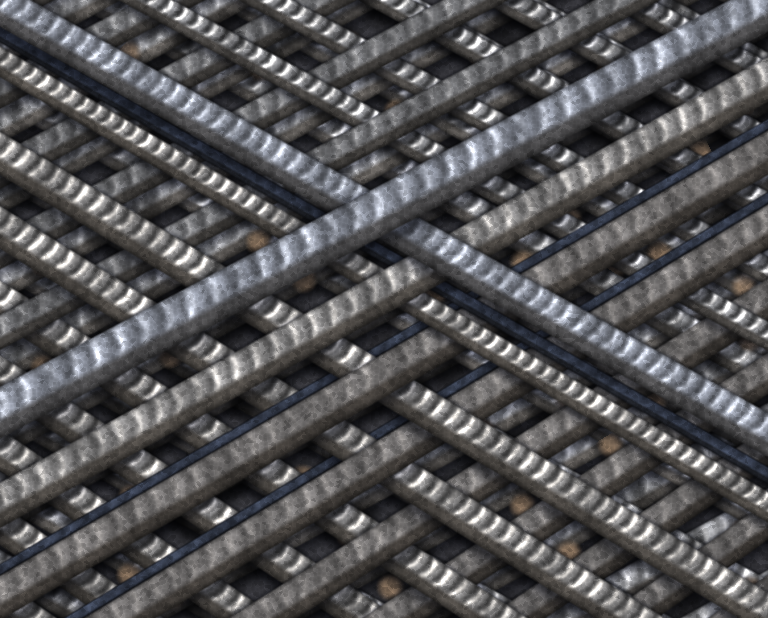
Give the GLSL for this texture, as a Shadertoy shader.

```glsl
float hash(vec2 p) {
    return fract(sin(dot(p, vec2(127.1, 311.7))) * 4375.85);
}

// Cellular noise: x is the distance to the nearest seed, y is that seed's value
vec2 cellular(vec2 p) {
    vec2 cell = floor(p), nearest = vec2(9.0, 0.0);
    for (int y = -1; y <= 1; y++)
    for (int x = -1; x <= 1; x++) {
        vec2 c = cell + vec2(x, y);
        float value = hash(c);
        float d = length(c + vec2(value, hash(c + 7.3)) - p);
        if (d < nearest.x) nearest = vec2(d, value);
    }
    return nearest;
}

// Layered sines, about -1 to 1
float grain(vec2 p) {
    return 0.5 * sin(p.x * 37.0 + 2.0 * sin(p.y * 47.0))
         + 0.3 * sin(p.x * 113.0 - p.y * 71.0 + 2.0 * sin(p.x * 53.0))
         + 0.2 * sin(p.x * 271.0 + p.y * 190.0);
}

// Ribbed steel rod through (0, start), with the shadow it casts below
void rod(inout vec3 col, vec2 p, float start, float slope, float radius,
         float pitch, float glint, vec3 tone) {
    vec2 dir = normalize(vec2(1.0, slope));
    vec2 q = p - vec2(0.0, start);
    float along = dot(q, dir);
    float t = dot(q, vec2(-dir.y, dir.x)) / radius;
    float wear = grain(vec2(along, t * 0.02 + start * 5.0));

    // Cool, soft shadow
    float shadow = smoothstep(-2.0, -1.0, t) * smoothstep(1.3, 0.9, t);
    col *= mix(vec3(1.0), vec3(0.36, 0.37, 0.41), shadow);

    // Cool top face, brown underside
    vec3 steel = mix(vec3(0.155, 0.147, 0.14), vec3(0.36, 0.363, 0.375),
                     smoothstep(-0.45, -0.05, t));
    steel *= 0.35 + 0.65 * smoothstep(-1.1, -0.6, t);
    steel *= 1.0 - 0.4 * smoothstep(0.75, 1.05, t);
    steel *= 1.0 + 0.25 * wear;

    // Slanted, curved ribs: a narrow crest with a dark groove beside it
    float phase = along / pitch - 0.5 * t + 0.4 * t * t + 0.09 * wear;
    float crest = pow(0.5 + 0.5 * sin(6.2832 * phase), 5.0);
    float groove = pow(0.5 + 0.5 * sin(6.2832 * phase + 2.3), 2.0);
    float lit = smoothstep(-0.4, 0.0, t) * smoothstep(1.05, 0.75, t);
    steel *= 1.0 - (0.2 + 0.75 * glint) * groove * smoothstep(-0.5, 0.1, t);
    steel += glint * crest * lit * (0.85 + 0.7 * wear) * vec3(1.0, 0.98, 0.95);

    float edge = (0.001 + 0.7 / iResolution.y) / radius;
    col = mix(col, steel * tone, smoothstep(1.0 + edge, 1.0 - edge, abs(t)));
}

void mainImage(out vec4 fragColor, in vec2 fragCoord) {
    vec2 p = fragCoord / iResolution.y;
    vec3 col = vec3(0.08, 0.08, 0.09), navy = vec3(0.30, 0.35, 0.46);

    // Dim lattice at the bottom of the stack
    for (int i = 0; i < 14; i++) {
        float k = float(i), vary = hash(vec2(k, 3.0));
        rod(col, p, 0.08 + 0.125 * k + 0.03 * vary, -0.56, 0.024, 0.031, 0.5, vec3(0.9 + 0.4 * vary));
        rod(col, p, -0.64 + 0.13 * k + 0.03 * vary, 0.55, 0.027, 0.036, 0.15, vec3(1.15 - 0.35 * vary));
    }

    // Dark pockets and rusty pebbles
    vec2 pebble = cellular(p * 14.0);
    col *= 0.6 + 0.7 * smoothstep(0.1, 0.6, pebble.x);
    col = mix(col, vec3(0.42, 0.33, 0.25),
              0.75 * step(0.8, pebble.y) * smoothstep(0.36, 0.12, pebble.x));

    // Crossed layers, from the deepest to the top
    for (int i = 8; i >= 0; i--) {
        float j = float(i), k = j - 2.0;
        vec3 tone = vec3(1.05 - 0.02 * j);
        if (i > 2) {
            rod(col, p, 1.022 + 0.105 * k, -0.54, 0.021, 0.027, 0.62, tone);
            rod(col, p, 0.332 + 0.13 * k, 0.53, 0.025, 0.034, 0.13, tone * 0.8);
        }
        // Thin blued rods tucked beside a few ribbed ones
        if (i == 1)
            rod(col, p, 0.945, -0.575, 0.012, 0.03, 0.05, navy);
        if (i == 2 || i == 3)
            rod(col, p, 0.374 - 0.15 * j, 0.53 + 0.025 * j, 0.011, 0.04, 0.04, navy);

        float thin = i == 1 ? 1.0 : 0.0;
        vec3 cool = i == 0 ? vec3(0.98, 1.02, 1.1) : vec3(1.02, 1.0, 0.97);
        rod(col, p, 0.992 - 0.12 * j + 0.028 * thin, -0.56 - 0.02 * j,
            0.031 - 0.0005 * j - 0.009 * thin, 0.028 - 0.004 * thin,
            i == 0 ? 0.27 : 0.5, tone * cool);
        rod(col, p, 0.332 - 0.15 * j, 0.53 + 0.025 * j,
            i == 0 ? 0.037 : 0.033 - 0.001 * j, i == 0 ? 0.043 : 0.036,
            i < 2 ? 0.23 : 0.09, tone * (i < 2 ? cool : vec3(0.83, 0.80, 0.77)));
    }

    // Mill-scale speckle, then a lifting tone curve
    vec2 speck = cellular(p * 150.0);
    col *= 0.75 + 0.36 * speck.y + 0.2 * speck.x;
    col = 1.14 * pow(max(col, 0.0), vec3(0.75));
    fragColor = vec4(clamp(col, 0.0, 1.0), 1.0);
}
```
